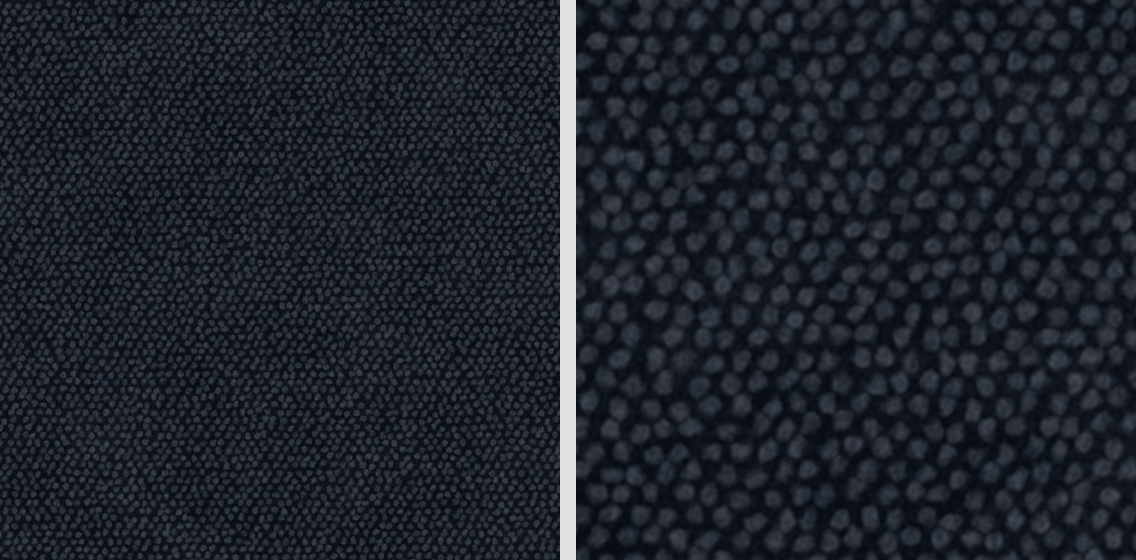
Left: the whole. Right: its middle third, enlarged.
Reproduce this texture procedurally as a WebGL 1 fragment shader.

```glsl
precision highp float;
// Dark navy woven cloth: staggered rows of small, slightly tilted stitches.
// Jittered soft ellipses form the weave; gradient noise frays the stitches,
// adds fibre grain and gives the cloth a faint large-scale mottling.
uniform vec2 u_resolution;

const vec2 STITCH_COUNT = vec2(58.0, 74.0);
const vec2 STITCH_RADIUS = vec2(0.0058, 0.0068);
const float STITCH_TILT = 0.5;
const vec3 GAP_COLOR = vec3(0.030, 0.050, 0.080);
const vec3 YARN_COLOR = vec3(0.240, 0.262, 0.304);
const vec3 BLUE_TINT = vec3(-0.018, 0.002, 0.018);

vec2 hash2(vec2 p) {
  vec3 q = fract(p.xyx * vec3(0.1031, 0.1030, 0.0973));
  q += dot(q, q.yzx + 33.33);
  return fract((q.xx + q.yz) * q.zy);
}

// Dot product of a random unit gradient with the offset from its corner.
float cornerGradient(vec2 corner, vec2 offset) {
  float angle = 6.28318 * hash2(corner).x;
  return dot(vec2(cos(angle), sin(angle)), offset);
}

float gradientNoise(vec2 p) {
  vec2 i = floor(p);
  vec2 f = p - i;
  vec2 u = f * f * f * (f * (f * 6.0 - 15.0) + 10.0);
  vec2 e = vec2(1.0, 0.0);
  float low = mix(cornerGradient(i, f), cornerGradient(i + e, f - e), u.x);
  float high = mix(cornerGradient(i + e.yx, f - e.yx),
                   cornerGradient(i + 1.0, f - 1.0), u.x);
  return mix(low, high, u.y);
}

vec2 rotate(vec2 p, float angle) {
  float c = cos(angle);
  float s = sin(angle);
  return vec2(c * p.x - s * p.y, s * p.x + c * p.y);
}

// Soft coverage of the strongest nearby stitch, scaled by its own brightness.
float stitches(vec2 uv, vec2 count, vec2 radius, float fray) {
  float homeRow = floor(uv.y * count.y);
  float best = 0.0;
  for (int j = -1; j <= 1; j++) {
    float row = homeRow + float(j);
    float stagger = 0.5 * mod(row, 2.0);
    float homeColumn = floor(uv.x * count.x - stagger);
    for (int i = -1; i <= 1; i++) {
      vec2 cell = vec2(homeColumn + float(i), row);
      vec2 jitter = (hash2(cell + 17.0) - 0.5) * vec2(0.32, 0.36);
      vec2 center = (cell + 0.5 + vec2(stagger, 0.0) + jitter) / count;
      vec2 character = hash2(cell + 91.0);
      float tilt = STITCH_TILT + 0.9 * (character.x - 0.5);
      float d = length(rotate(uv - center, tilt) / radius) + fray;
      float cover = 1.0 - smoothstep(0.45, 1.3, d);
      best = max(best, cover * mix(0.78, 1.12, character.y));
    }
  }
  return best;
}

void main() {
  vec2 uv = gl_FragCoord.xy / u_resolution.y;

  // Uneven thread tension bends the rows.
  vec2 bend = vec2(gradientNoise(uv * 13.0 + 5.0),
                   gradientNoise(uv * 13.0 + 47.0));
  vec2 cloth = uv + 0.006 * bend;

  // Fibre detail and broad wear.
  float fibre = gradientNoise(rotate(uv, 0.4) * vec2(210.0, 160.0) + 11.0);
  float grain = gradientNoise(uv * 310.0 + 73.0);
  float fray = 0.5 * gradientNoise(uv * 125.0 + 29.0);
  float mottle = gradientNoise(uv * 7.0 + 3.0)
               + 0.7 * gradientNoise(uv * 24.0 + 61.0);

  float weave = stitches(cloth, STITCH_COUNT, STITCH_RADIUS, fray);
  float tone = 0.09 + 0.68 * weave + 0.11 * mottle;
  tone += (0.34 * fibre + 0.22 * grain) * mix(0.55, 1.0, weave);

  vec3 color = mix(GAP_COLOR, YARN_COLOR, clamp(tone, 0.0, 1.15));
  color += BLUE_TINT * gradientNoise(uv * 45.0 + 83.0) * weave;
  gl_FragColor = vec4(color, 1.0);
}
```
